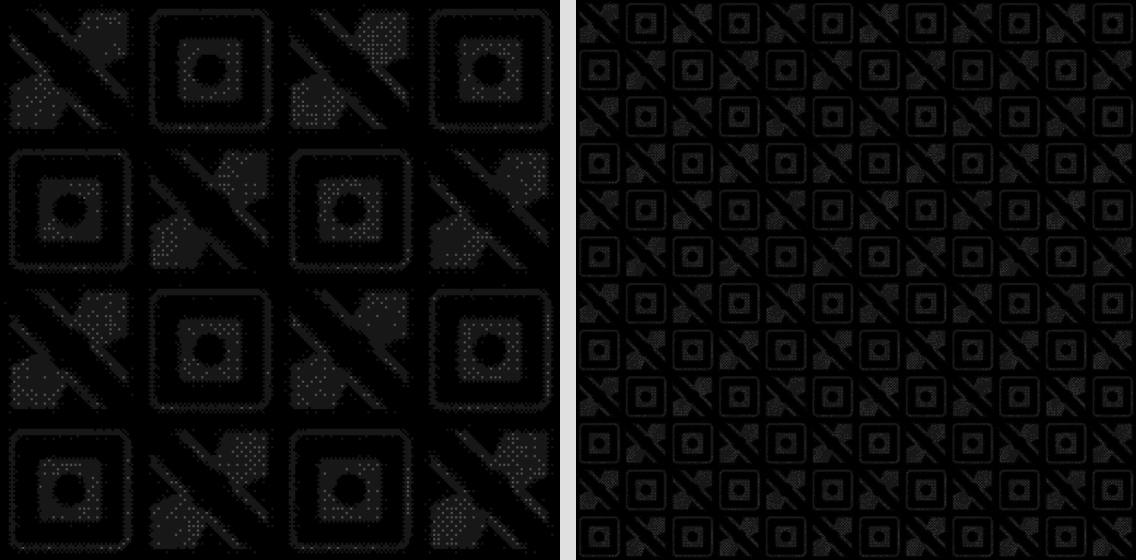
Left: one tile. Right: repeated 3 by 3.
Write a WebGL 2 fragment shader that draws this pattern.

```glsl
#version 300 es
precision highp float;
// Dark dithered lattice of nested rounded squares alternating with diagonal bands.

uniform vec2 u_resolution;
out vec4 outColor;

const float TAU = 6.2831853;
const float GRID = 256.0;  // dither dots across the canvas
const float CELLS = 4.0;   // two repeats, each two cells wide

float hash(vec2 p) {
    vec3 q = fract(p.xyx * vec3(0.1031, 0.1030, 0.0973));
    q += dot(q, q.yzx + 33.33);
    return fract((q.x + q.y) * q.z);
}

float roundBox(vec2 p, float halfSize, float radius) {
    vec2 q = abs(p) - halfSize + radius;
    return length(max(q, 0.0)) + min(max(q.x, q.y), 0.0) - radius;
}

// Outlined square around a smaller square with a round hole
float squareMotif(vec2 p) {
    float ring = abs(roundBox(p, 0.412, 0.09)) - 0.024;
    float core = max(roundBox(p, 0.226, 0.05), 0.115 - length(p));
    return min(ring, core);
}

// Two notched triangles on either side of a falling diagonal
float diagonalMotif(vec2 p) {
    if (p.x + p.y < 0.0) p = -p.yx;
    if (p.x < p.y) p = p.yx;
    float across = (p.x + p.y) * 0.7071;
    float body = max(roundBox(p, 0.42, 0.03), 0.112 - across);
    body = max(body, 0.145 - length(p));
    float notch = max(0.182 - across, (p.y - 0.5 * p.x + 0.1) * 0.894);
    return max(body, -notch);
}

float bayer2(vec2 p) {
    p = floor(p);
    return fract(p.x * 0.5 + p.y * p.y * 0.75);
}

// Brightness of one dot, in steps of 0, 1 or 2
float dotLevel(vec2 dotId) {
    dotId = mod(dotId, GRID);
    vec2 uv = (dotId + 0.5) / GRID;
    vec2 cell = floor(uv * CELLS);
    vec2 p = fract(uv * CELLS) - 0.5;
    bool isSquare = mod(cell.x + cell.y, 2.0) < 0.5;
    float d = isSquare ? squareMotif(p) : diagonalMotif(p);

    // Soft body and faint halo
    float cover = smoothstep(0.022, -0.022, d);
    float halo = isSquare ? 0.05 : 0.11;
    halo *= smoothstep(0.09, 0.0, d);

    // Uneven wear that wraps at the canvas edges
    float wear = 0.5 + 0.25 * sin(TAU * (5.0 * uv.x + 3.0 * uv.y) + 1.3)
                     + 0.25 * sin(TAU * (7.0 * uv.y - 9.0 * uv.x));
    wear += 0.4 * (hash(cell + 7.0) - 0.5);
    float shade = max(cover * (1.03 + 0.15 * wear), halo);

    // Ordered dither, slightly broken up
    float threshold = bayer2(dotId) + 0.25 * bayer2(dotId * 0.5);
    threshold += 0.18 * (hash(dotId) - 0.5);
    return floor(shade + clamp(threshold, 0.0, 0.97));
}

vec3 dotColor(vec2 dotId) {
    float level = dotLevel(dotId);
    return vec3(level > 1.5 ? 0.32 : level > 0.5 ? 0.09 : 0.0);
}

void main() {
    vec2 g = gl_FragCoord.xy / u_resolution * GRID - 0.5;
    vec2 base = floor(g);
    vec2 blend = smoothstep(0.15, 0.85, g - base);

    // Blend the four nearest dots for smooth edges
    vec3 color = vec3(0.0);
    for (int i = 0; i < 4; i++) {
        vec2 corner = vec2(i & 1, i >> 1);
        vec2 weight = mix(1.0 - blend, blend, corner);
        color += weight.x * weight.y * dotColor(base + corner);
    }
    outColor = vec4(color, 1.0);
}
```
